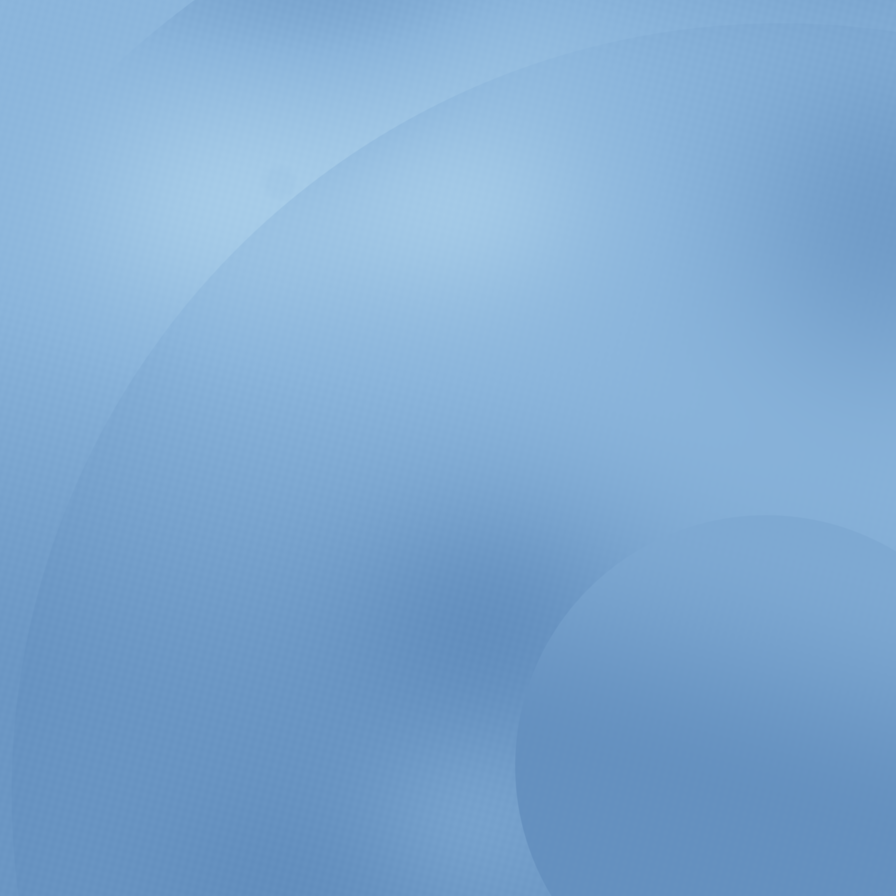
A WebGL 2 fragment shader for this background:

```glsl
#version 300 es
precision highp float;
// Soft blue backdrop: blurred glows, three overlapping discs and a fine woven texture.

#define DEEP vec3(0.388, 0.560, 0.745)
#define MID vec3(0.545, 0.710, 0.860)
#define PALE vec3(0.668, 0.812, 0.916)
#define ARC_CENTER vec2(0.872, 0.115)
#define ARC_RADIUS 0.859
#define OUTER_RADIUS 1.101
#define DISC_CENTER vec2(0.855, 0.145)
#define DISC_RADIUS 0.280
#define WEAVE_PERIOD 0.0088
#define WEAVE_STRENGTH 0.022

uniform vec2 u_resolution;
out vec4 fragColor;

// Elliptical Gaussian glow
float glow(vec2 p, vec2 center, vec2 size) {
  vec2 d = (p - center) / size;
  return exp(-dot(d, d));
}

// Smooth-edged disc coverage
float disc(vec2 p, vec2 center, float radius, float blur) {
  return 1.0 - smoothstep(-blur, blur, length(p - center) - radius);
}

// Tone 0..1 to colour
vec3 palette(float tone) {
  vec3 low = mix(DEEP, MID, clamp(tone * 2.0, -0.1, 1.0));
  return mix(low, PALE, clamp(tone * 2.0 - 1.0, 0.0, 1.0));
}

// Large blurred light and dark areas
float softField(vec2 p) {
  float slope = p.y + 0.22 * (p.x - 0.5);
  float tone = mix(0.10, 0.50, smoothstep(0.10, 0.65, slope));
  tone += 0.40 * glow(p, vec2(0.25, 0.77), vec2(0.17, 0.14));
  tone += 0.40 * glow(p, vec2(0.51, 0.78), vec2(0.16, 0.13));
  tone += 0.10 * glow(p, vec2(0.58, 0.95), vec2(0.12, 0.08));
  tone += 0.17 * glow(p, vec2(0.53, 0.09), vec2(0.12, 0.10));
  tone -= 0.23 * glow(p, vec2(0.55, 0.32), vec2(0.17, 0.14));
  tone -= 0.32 * glow(p, vec2(1.00, 0.75), vec2(0.18, 0.19));
  tone -= 0.11 * glow(p, vec2(0.32, 0.00), vec2(0.17, 0.13));
  return tone;
}

// Rotated lattice of fine threads
float weave(vec2 p) {
  float angle = 0.27;
  mat2 turn = mat2(cos(angle), sin(angle), -sin(angle), cos(angle));
  vec2 wave = sin(turn * p * 6.28318 / WEAVE_PERIOD);
  return 0.6 * wave.x + 0.4 * wave.y;
}

void main() {
  vec2 p = gl_FragCoord.xy / u_resolution;
  float pixel = 1.0 / min(u_resolution.x, u_resolution.y);
  float tone = softField(p);

  // Shade at the top, held inside the outermost arc
  float outer = disc(p, ARC_CENTER, OUTER_RADIUS, pixel);
  tone -= 0.23 * outer * glow(p, vec2(0.35, 1.02), vec2(0.23, 0.085));
  tone -= 0.14 * glow(p, vec2(0.98, 1.02), vec2(0.30, 0.05));

  // Shadow just inside the great arc, strongest at its bright shoulder
  float depth = ARC_RADIUS - length(p - ARC_CENTER);
  float inside = disc(p, ARC_CENTER, ARC_RADIUS, pixel);
  float shoulder = 0.05 + 0.17 * glow(p, vec2(0.35, 0.81), vec2(0.23, 0.23));
  tone -= inside * shoulder * exp(-max(depth, 0.0) / 0.11);

  // Faint smudge beside the arc
  tone -= 0.06 * (1.0 - inside) * disc(p, vec2(0.312, 0.796), 0.018, 0.006);

  // Lower right disc with its own gradient
  float discSlope = p.y + 0.25 * (p.x - 0.85);
  float discTone = mix(0.02, 0.34, smoothstep(0.10, 0.40, discSlope));
  float cover = disc(p, DISC_CENTER, DISC_RADIUS, pixel);
  tone = mix(tone, discTone, cover);

  // Weave fades out in the smooth area at the right
  float smoothArea = max(glow(p, vec2(0.88, 0.55), vec2(0.34, 0.26)), 0.75 * cover);
  tone += WEAVE_STRENGTH * weave(p) * (1.0 - smoothArea);

  fragColor = vec4(palette(tone), 1.0);
}
```
